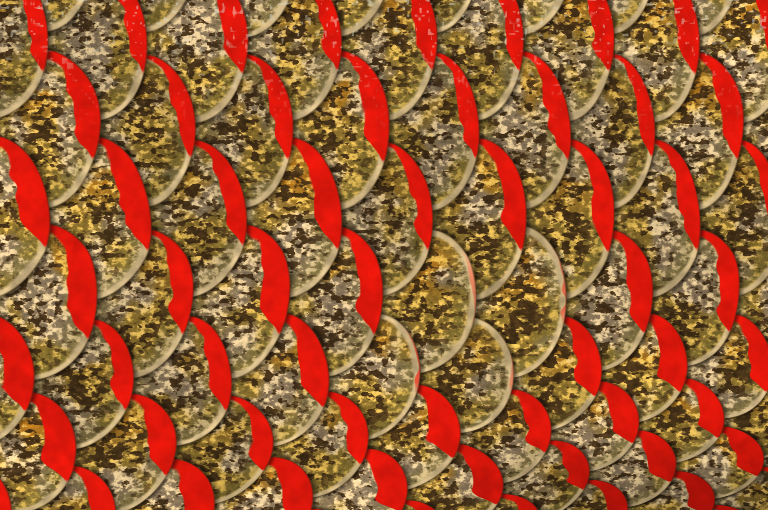
Give the GLSL for this texture, as a Shadertoy shader.

```glsl
// Overlapping fish scales: staggered columns of tilted ellipses, painted from
// right to left so that each free edge covers its right-hand neighbours.
// Upper edges carry a red band, lower edges a cream rim; noise speckles the skin.

const vec3 RED   = vec3(0.87, 0.09, 0.045);
const vec3 CREAM = vec3(0.80, 0.70, 0.52);
const vec3 GOLD  = vec3(0.80, 0.65, 0.30);
const vec3 OLIVE = vec3(0.55, 0.44, 0.18);
const vec3 MOSS  = vec3(0.47, 0.42, 0.20);
const vec3 TAUPE = vec3(0.54, 0.46, 0.35);
const vec3 UMBER = vec3(0.23, 0.16, 0.08);
const vec3 AMBER = vec3(0.80, 0.47, 0.08);

const vec2 RADII = vec2(0.575, 0.91);          // scale size in cells
const vec2 TIP_TO_CENTER = vec2(-0.55, -0.25);

float hash(vec2 p) {
    vec3 q = fract(vec3(p.xyx) * 0.1031);
    q += dot(q, q.yzx + 33.33);
    return fract((q.x + q.y) * q.z);
}

float noise(vec2 p) {
    vec2 i = floor(p), f = fract(p);
    f = f * f * (3.0 - 2.0 * f);
    return mix(mix(hash(i), hash(i + vec2(1, 0)), f.x),
               mix(hash(i + vec2(0, 1)), hash(i + vec2(1, 1)), f.x), f.y);
}

float fbm(vec2 p) {
    float sum = 0.0, amp = 0.5;
    for (int i = 0; i < 3; i++) {
        sum += amp * noise(p);
        p = mat2(1.6, 1.2, -1.2, 1.6) * p + 7.3;
        amp *= 0.5;
    }
    return sum / 0.875;
}

// Canvas (y downward, height 1) to cells: wide on the left, squeezed below
vec2 toCells(vec2 p) {
    float x = p.x - 0.192;
    float low = max(0.0, p.y - 0.59);
    float squeeze = mix(3.0, 13.0, p.x * p.x * 0.44);
    return vec2(5.06 * x + 0.385 * x * x + 0.65 * max(0.0, p.y - 0.5),
                5.8 * (p.y - 0.1275) + squeeze * low * low);
}

// Approximate signed distance to the unit circle stretched by radii
float ellipseDistance(vec2 v, vec2 radii) {
    float len = max(length(v), 0.001);
    return (len - 1.0) * len / max(length(v / radii), 0.001);
}

// Speckled skin; v runs from -1 to 1 across the scale
vec3 skin(vec2 v, vec2 p, float depth, float seed) {
    float blotch = fbm(p * 14.0 + seed * 19.0);
    float grain = fbm(p * vec2(105.0, 135.0) + seed * 7.0);
    float pits = fbm(p * vec2(75.0, 120.0) + seed * 23.0 + 60.0);
    float core = smoothstep(0.08, 0.42, depth);
    vec3 col = mix(OLIVE, TAUPE, smoothstep(0.42, 0.62, blotch));
    col = mix(col, AMBER, smoothstep(0.1, -0.7, v.y) * smoothstep(0.4, 0.62, 1.0 - blotch)
                          * (0.2 + 0.7 * seed));
    col = mix(col, MOSS, (1.0 - core) * 0.6);
    vec3 flake = mix(GOLD, CREAM, smoothstep(0.38, 0.58, blotch));
    col = mix(col, flake, smoothstep(0.44, 0.66, grain) * mix(0.55, 0.95, core));
    float pitLevel = mix(0.60, 0.50, core) + 0.25 * (blotch - 0.5);
    float pit = smoothstep(pitLevel - 0.03, pitLevel + 0.13, pits);
    col = mix(col, UMBER, pit * mix(0.55, 0.95, core));
    return col * (0.72 + 0.6 * grain) * mix(0.92, 1.12, seed);
}

// Whole scale: skin, cream rim, red band and dark outline
vec3 scaleColor(vec2 v, vec2 p, float depth, float seed, float redness, float aa) {
    vec3 col = skin(v, p, depth, seed);
    float wobble = noise(p * 45.0 + seed * 9.0) - 0.5;
    float rim = 1.0 - smoothstep(0.05, 0.10, depth + 0.03 * wobble);
    col = mix(col, CREAM * (1.04 + 0.4 * wobble), rim * 0.9);

    float taper = smoothstep(-1.25, -0.35, v.y) * (1.0 - smoothstep(0.0, 0.46, v.y));
    float width = redness * taper * mix(0.22, 0.29, p.y) * (0.8 + 0.4 * seed);
    float band = smoothstep(-aa, aa, width - depth + 0.07 * wobble * taper);
    band *= smoothstep(0.01, 0.05, width) * step(0.0, v.x + 0.35);
    float gloss = smoothstep(0.78, 0.95, noise(p * 120.0)) * (1.0 - smoothstep(0.0, 0.3, p.y));
    vec3 paint = RED * (0.88 + 0.25 * fbm(p * 40.0));
    paint = mix(paint, vec3(0.95, 0.75, 0.68), gloss * 0.6);
    col = mix(col, paint, band);
    return mix(UMBER, col, smoothstep(-0.015, 0.012 + aa, depth));
}

void mainImage(out vec4 fragColor, in vec2 fragCoord) {
    vec2 p = fragCoord / iResolution.y;
    p.y = 1.0 - p.y;
    vec2 warp = vec2(noise(p * 6.0), noise(p * 6.0 + 40.0)) - 0.5;
    vec2 q = toCells(p + 0.014 * warp) - TIP_TO_CENTER;
    float aa = 5.8 / iResolution.y;
    vec3 col = UMBER;

    // Half-step columns, right to left; the nearest row of each is enough
    float first = floor(2.0 * q.x);
    for (int j = 2; j >= -1; j--) {
        float column = first + float(j);
        float parity = mod(column + 1.0, 2.0);
        float row = parity + 2.0 * floor((q.y - parity) * 0.5 + 0.5);
        vec2 cell = vec2(column, row);
        float seed = hash(cell + 50.0);
        vec2 v = (q - vec2(column * 0.5, row)) / (RADII * mix(0.97, 1.03, seed));
        float d = ellipseDistance(v, RADII);

        // A patch of unpainted scales right of the centre, low down
        vec2 fromPatch = vec2(column * 0.5, row) - vec2(4.25, 3.45);
        float redness = mix(0.1, 1.0, smoothstep(0.9, 1.35, length(fromPatch)));

        col *= mix(0.55, 1.0, smoothstep(0.0, 0.07, d));
        vec3 paint = scaleColor(v, p, -d, seed, redness, aa);
        col = mix(col, paint, 1.0 - smoothstep(-aa, aa, d));
    }

    // Wet glints above and grime in the lower right corner
    float glint = smoothstep(0.78, 0.95, noise(p * 130.0)) * (1.0 - smoothstep(0.0, 0.3, p.y));
    col = mix(col, vec3(0.85, 0.84, 0.78), glint * 0.5);
    col *= 1.0 - 0.25 * smoothstep(0.8, 1.0, p.y) * smoothstep(0.7, 1.3, p.x);
    fragColor = vec4(clamp(col, 0.0, 1.0), 1.0);
}
```
